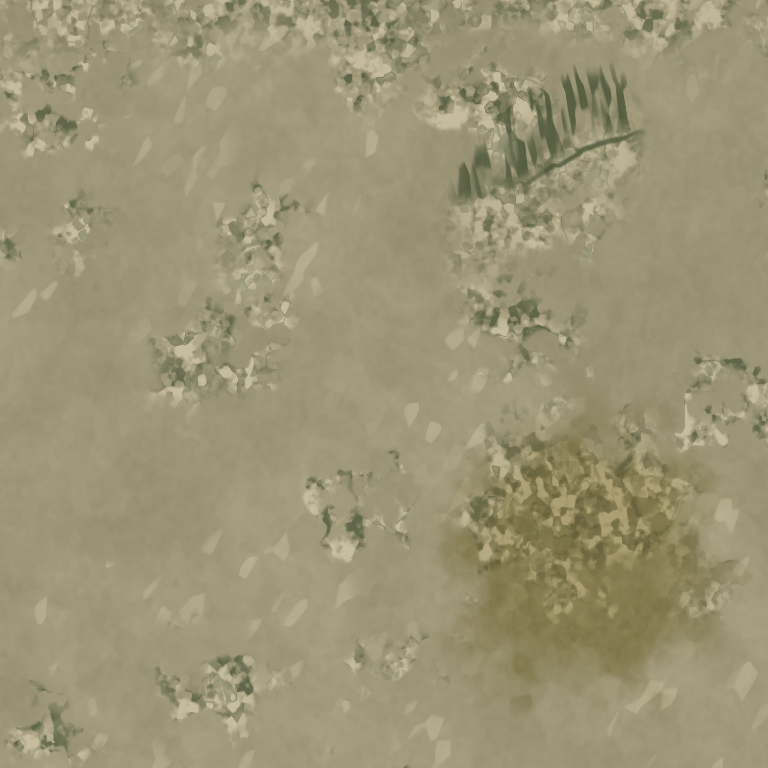
A Shadertoy shader for this texture:

```glsl
// Weathered khaki ground with crusted lichen patches, a hatched plume and a round olive stain.

const vec3 KHAKI = vec3(0.597, 0.567, 0.448);
const vec3 LIGHT_KHAKI = vec3(0.652, 0.620, 0.502);
const vec3 CREAM = vec3(0.80, 0.76, 0.64);
const vec3 MOSS = vec3(0.30, 0.34, 0.23);
const vec3 OLIVE = vec3(0.49, 0.455, 0.27);
const vec3 TAN = vec3(0.73, 0.67, 0.50);
const vec3 BROWN = vec3(0.37, 0.34, 0.21);

const float PATCH_GRID = 5.0;      // patch sites across the canvas
const float PATCH_SHARE = 0.58;    // share of sites that hold a patch
const float RAGGEDNESS = 0.085;    // how far patch outlines are torn
const float GRAIN_CONTRAST = 3.2;
const vec2 STAIN_CENTER = vec2(0.76, 0.27);
const float STAIN_RADIUS = 0.215;
const vec2 PLUME_CENTER = vec2(0.71, 0.775);
const float PLUME_WIDTH = 0.13;
const float PLUME_HEIGHT = 0.11;

float hash(vec2 p) {
    vec3 q = fract(p.xyx * 0.1031);
    q += dot(q, q.yzx + 33.33);
    return fract((q.x + q.y) * q.z);
}

vec2 hash2(vec2 p) {
    return vec2(hash(p + 17.3), hash(p + 71.9));
}

// Smooth cellular noise: random tones blended around jittered sites
float cells(vec2 p) {
    vec2 site = floor(p);
    float total = 0.0, weight = 0.0;
    for (int y = -1; y <= 1; y++)
    for (int x = -1; x <= 1; x++) {
        vec2 id = site + vec2(x, y);
        vec2 away = id + hash2(id) - p;
        float w = exp(-9.0 * dot(away, away));
        total += w * hash(id + 5.7);
        weight += w;
    }
    return total / weight;
}

// Scattered solid and hollow patches: x = cover, y = height within the patch
vec2 patches(vec2 p) {
    p *= PATCH_GRID;
    vec2 result = vec2(0.0);
    for (int y = -1; y <= 1; y++)
    for (int x = -1; x <= 1; x++) {
        vec2 id = floor(p) + vec2(x, y);
        if (hash(id + 41.0) > PATCH_SHARE) continue;
        vec2 center = id + 0.2 + 0.6 * hash2(id + 9.0);
        vec2 radius = mix(vec2(0.24), vec2(0.42, 0.46), hash2(id + 23.0));
        vec2 local = (p - center) / radius;
        float d = length(local);
        float solid = 1.0 - smoothstep(0.55, 1.1, d);
        float hollow = 1.0 - smoothstep(0.08, 0.38, abs(d - 0.75));
        float cover = mix(solid, hollow, step(0.6, hash(id + 57.0)));
        if (cover > result.x) result = vec2(cover, local.y);
    }
    return result;
}

void mainImage(out vec4 fragColor, in vec2 fragCoord) {
    vec2 p = fragCoord / iResolution.y;

    // Noise layers from broad to fine
    float broad = cells(p * 7.0);
    float blotch = cells(p * 19.0 + 30.0);
    float clump = cells(p * 42.0 + 60.0);
    float grit = cells(p * vec2(100.0, 82.0) + 11.0);
    float dust = cells(p * 175.0 + 90.0);
    float grain = 0.38 * clump + 0.40 * grit + 0.22 * dust;
    vec2 tear = vec2(blotch, cells(p * 21.0 + 140.0)) - 0.5
              + 0.35 * (vec2(clump, grit) - 0.5);

    // Mottled ground with sparse slanted flecks
    float mottle = 0.42 + 0.7 * (broad - 0.5) + 0.45 * (blotch - 0.5) + 0.9 * (grain - 0.5);
    vec3 color = mix(KHAKI, LIGHT_KHAKI, clamp(mottle, -0.3, 1.3));
    vec2 slant = vec2(p.x - 0.5 * p.y, p.y + 0.3 * p.x);
    float fleck = smoothstep(0.78, 0.95, cells(slant * vec2(55.0, 30.0)));
    color = mix(color, CREAM, 0.45 * fleck * smoothstep(0.4, 0.7, broad));

    // Round olive stain
    vec2 fromStain = p - STAIN_CENTER;
    float stainEdge = length(fromStain) + 0.05 * (blotch - 0.5) + 0.03 * (clump - 0.5);
    float stain = 1.0 - smoothstep(0.5 * STAIN_RADIUS, STAIN_RADIUS, stainEdge);
    color = mix(color, OLIVE + 0.10 * (grain - 0.5), 0.8 * stain);

    // Crust cover: scattered patches, a top band and the upper stain
    vec2 crust = patches(p + RAGGEDNESS * tear);
    crust.x *= 1.0 - stain;
    float band = smoothstep(0.92, 0.99, p.y + 0.07 * (broad - 0.5) + 0.07 * tear.y);
    float scab = length((fromStain - vec2(0.0, 0.06)) / vec2(0.155, 0.115) + 0.8 * tear);
    float cover = max(crust.x, max(0.85 * band, 0.85 * (1.0 - smoothstep(0.7, 1.1, scab))));
    cover *= smoothstep(0.22, 0.46, 0.5 * blotch + 0.5 * clump);

    // Plume geometry: height above a slanted crease
    vec2 q = p - PLUME_CENTER;
    float rise = q.y - 0.38 * q.x - 0.012 * sin(24.0 * q.x) + 0.008 * (clump - 0.5);
    float across = q.x / PLUME_WIDTH;
    float span = 1.0 - smoothstep(0.75, 1.1, abs(across));
    float hatch = cells(vec2(p.x + 0.18 * p.y, p.y) * vec2(135.0, 27.0));
    float top = PLUME_HEIGHT * (1.0 - 0.6 * across * across) * (0.55 + 0.8 * hatch);
    float plume = span * smoothstep(0.0, 0.025, rise) * (1.0 - smoothstep(top - 0.035, top, rise));
    float skirt = span * smoothstep(-0.10, -0.02, rise + 0.06 * tear.x)
                * (1.0 - smoothstep(0.0, 0.05, rise));
    cover = max(cover, 0.75 * skirt);

    // Grain shading: pale low edges, mossy upper parts and dark wrinkles
    float tone = GRAIN_CONTRAST * (grain - 0.5) - 0.22 * crust.y * crust.x + 0.15 * skirt;
    float pale = smoothstep(-0.05, 0.7, tone);
    float shade = smoothstep(0.0, 0.7, -tone);
    float wrinkle = 1.0 - smoothstep(0.02, 0.09, abs(0.6 * blotch + 0.4 * grit - 0.47));
    shade = max(shade, 0.5 * wrinkle);
    color = mix(color, mix(CREAM, TAN, stain), 0.85 * cover * pale);
    color = mix(color, mix(MOSS, BROWN, 0.8 * stain), 0.75 * cover * shade);

    // Plume hatching and its thin crease
    float strokes = smoothstep(0.25, 0.7, 0.7 * hatch + 0.3 * blotch);
    color = mix(color, MOSS, 0.85 * plume * strokes);
    float crease = (1.0 - smoothstep(0.001, 0.006, abs(rise))) * span * smoothstep(-0.4, 0.1, across);
    color = mix(color, MOSS, 0.8 * crease);

    fragColor = vec4(color, 1.0);
}
```
